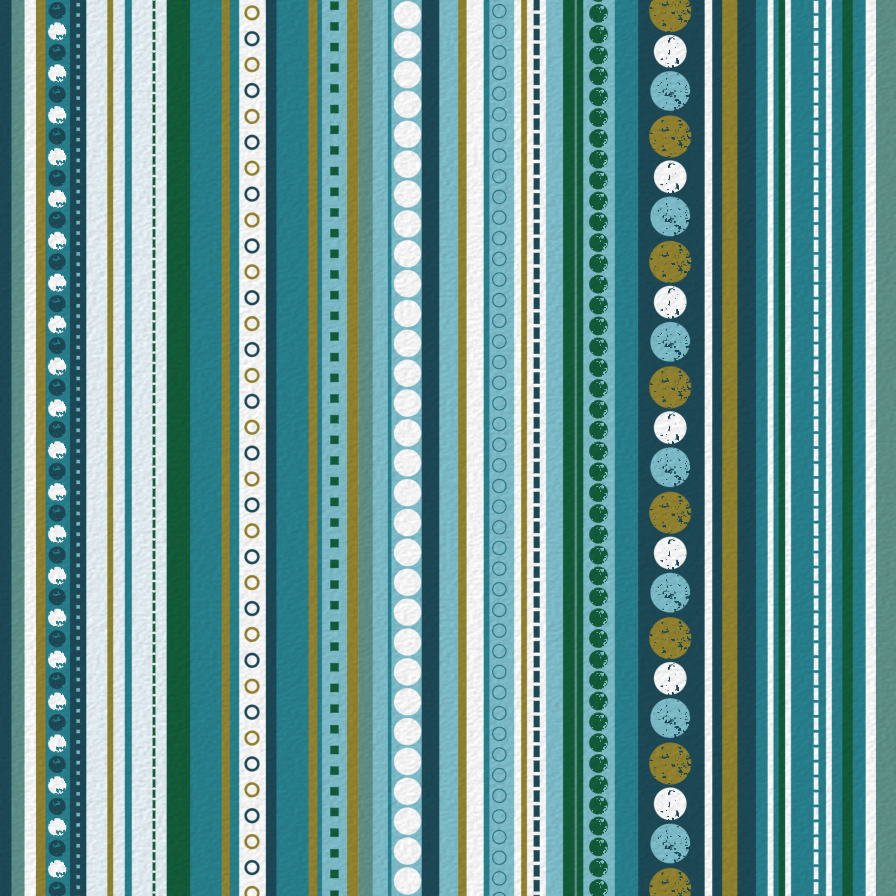
Give the GLSL for this pattern, as a WebGL 2 fragment shader.

```glsl
#version 300 es
precision highp float;
// Vertical ribbon stripes of uneven width, with columns of worn discs, rings and dashes.
// Flat stripes are painted left to right, each column repeats its motif down the
// canvas by modulo, and an embossed noise adds the cloth grain.
uniform vec2 u_resolution;
out vec4 fragColor;

const vec3 NAVY = vec3(0.11, 0.28, 0.33);
const vec3 TEAL = vec3(0.15, 0.49, 0.54);
const vec3 SKY = vec3(0.48, 0.72, 0.77);
const vec3 SAGE = vec3(0.36, 0.55, 0.52);
const vec3 OLIVE = vec3(0.56, 0.50, 0.18);
const vec3 GREEN = vec3(0.07, 0.35, 0.22);
const vec3 WHITE = vec3(0.95, 0.95, 0.95);
const vec3 PALE = vec3(0.87, 0.91, 0.93);

vec2 p;      // position, canvas is 768 units wide, y runs down
float soft;  // half width of an antialiased edge
vec3 color;

float hash(vec2 q) {
  vec3 h = fract(vec3(q.xyx) * 0.1031);
  h += dot(h, h.yzx + 33.33);
  return fract((h.x + h.y) * h.z);
}

float noise(vec2 q) {
  vec2 i = floor(q), f = fract(q);
  f = f * f * (3.0 - 2.0 * f);
  return mix(mix(hash(i), hash(i + vec2(1, 0)), f.x),
             mix(hash(i + vec2(0, 1)), hash(i + vec2(1, 1)), f.x), f.y);
}

float fill(float dist) { return 1.0 - smoothstep(-soft, soft, dist); }

void paint(float dist, vec3 ink) { color = mix(color, ink, fill(dist)); }

void stripe(float left, float right, vec3 ink) {
  paint(abs(p.x - 0.5 * (left + right)) - 0.5 * (right - left), ink);
}

// Offset from the nearest motif centre in a column
vec2 cell(float x, float first, float period) {
  return vec2(p.x - x, mod(p.y - first + 0.5 * period, period) - 0.5 * period);
}

void rings(float x, float first, float period, float radius, float thick, vec3 ink) {
  paint(abs(length(cell(x, first, period)) - radius) - thick, ink);
}

void dashes(float x, float first, float period, vec2 halfSize, vec3 ink) {
  vec2 d = abs(cell(x, first, period)) - halfSize;
  paint(max(d.x, d.y), ink);
}

// Discs with blotches rubbed away, more of them toward the right
void discs(float x, float first, float period, float radius, float wear, vec3 ink) {
  vec2 d = cell(x, first, period);
  vec2 q = d + first * 7.0 + 200.0;
  float grit = 0.6 * noise(q * 0.28) + 0.4 * noise(q * 0.8);
  float limit = wear + 0.08 * d.x / radius;
  float kept = wear > 0.0 ? smoothstep(limit - 0.06, limit + 0.06, grit) : 1.0;
  color = mix(color, ink, fill(length(d) - radius) * kept);
}

void main() {
  p = gl_FragCoord.xy / u_resolution * 768.0;
  p.y = 768.0 - p.y;
  soft = max(0.7, 400.0 / u_resolution.y);
  color = TEAL;

  // Left third
  stripe(-9.0, 10.0, NAVY);    stripe(10.0, 21.0, SAGE);
  stripe(21.0, 31.0, WHITE);   stripe(31.0, 39.0, OLIVE);
  stripe(60.0, 74.0, NAVY);    stripe(74.0, 143.0, PALE);
  stripe(92.0, 97.0, OLIVE);   stripe(107.0, 113.0, TEAL);
  stripe(143.0, 163.0, GREEN); stripe(190.0, 197.0, OLIVE);
  stripe(205.0, 228.0, WHITE); stripe(228.0, 237.0, NAVY);
  discs(49.0, 9.0, 35.9, 7.3, 0.25, NAVY);
  discs(49.0, 27.0, 35.9, 7.8, 0.35, WHITE);
  dashes(67.0, 4.0, 8.9, vec2(1.5), SKY);
  dashes(132.0, 4.0, 8.9, vec2(1.2, 3.4), GREEN);
  rings(216.0, 11.0, 44.4, 5.4, 1.1, OLIVE);
  rings(216.0, 33.2, 44.4, 5.4, 1.1, NAVY);

  // Middle third
  stripe(264.5, 272.0, OLIVE); stripe(276.0, 482.7, SKY);
  stripe(297.5, 307.5, OLIVE); stripe(307.5, 319.5, SAGE);
  stripe(332.5, 335.5, TEAL);  stripe(361.5, 376.5, NAVY);
  stripe(392.7, 400.0, OLIVE); stripe(400.0, 414.7, WHITE);
  stripe(414.7, 419.5, TEAL);  stripe(440.7, 468.0, WHITE);
  stripe(446.7, 451.7, OLIVE); stripe(482.7, 500.0, GREEN);
  stripe(492.5, 494.5, SAGE);  stripe(500.0, 527.0, SKY);
  dashes(286.7, 4.9, 17.72, vec2(3.6), GREEN);
  discs(349.3, 12.7, 25.6, 11.7, 0.0, WHITE);
  rings(428.0, 9.5, 17.7, 5.7, 0.45, mix(TEAL, NAVY, 0.3));
  dashes(460.0, 4.0, 12.8, vec2(2.6, 4.9), NAVY);
  discs(513.0, 11.5, 17.86, 8.0, 0.24, GREEN);

  // Right third
  stripe(547.0, 648.0, NAVY);  stripe(604.0, 610.5, WHITE);
  stripe(619.0, 632.0, OLIVE); stripe(658.0, 663.0, WHITE);
  stripe(667.5, 673.0, GREEN); stripe(673.0, 678.0, WHITE);
  stripe(708.0, 713.0, WHITE); stripe(722.0, 731.0, GREEN);
  stripe(742.0, 751.0, WHITE); stripe(751.0, 780.0, SAGE);
  discs(574.5, 9.5, 107.5, 18.0, 0.26, OLIVE);
  discs(574.5, 44.0, 107.5, 14.0, 0.26, WHITE);
  discs(574.5, 78.0, 107.5, 17.0, 0.27, SKY);
  dashes(699.5, 6.0, 12.8, vec2(2.0, 5.2), WHITE);

  // Embossed cloth grain, lit from the upper left
  vec2 grain = p * vec2(0.3, 0.45);
  float relief = noise(grain) - noise(grain + 0.5);
  color *= 1.0 + 0.09 * relief + 0.05 * (noise(p * 0.8) - 0.5);
  fragColor = vec4(color, 1.0);
}
```
